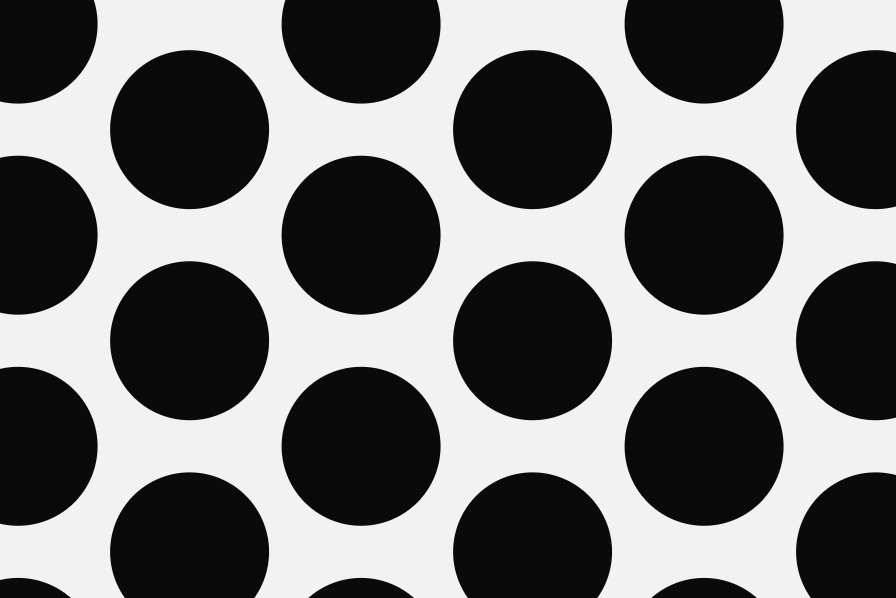
This pattern is drawn by a WebGL 1 fragment shader. Its source:

```glsl
precision highp float;
// Staggered black dots on a pale ground, like a perforated sheet.
// Two rectangular lattices, offset by half a cell, are joined by
// taking the smaller of their circle distances.

uniform vec2 u_resolution;

// Lengths are fractions of the canvas width, measured from its centre.
const vec2 CELL = vec2(0.3828, 0.2356);
const vec2 ANCHOR = vec2(-0.0970, 0.0712);
const float DOT_RADIUS = 0.0887;

const vec3 GROUND = vec3(0.949);
const vec3 INK = vec3(0.039);

// Signed distance to the nearest circle of a rectangular lattice.
float latticeDots(vec2 p, vec2 cell, float radius) {
  vec2 local = (fract(p / cell + 0.5) - 0.5) * cell;
  return length(local) - radius;
}

// Adds a second lattice centred between the dots of the first.
float staggeredDots(vec2 p, vec2 cell, float radius) {
  return min(latticeDots(p, cell, radius),
             latticeDots(p - 0.5 * cell, cell, radius));
}

// Coverage of a shape, with an edge about one pixel wide.
float coverage(float signedDistance, float pixel) {
  return clamp(0.5 - signedDistance / pixel, 0.0, 1.0);
}

void main() {
  float pixel = 1.0 / u_resolution.x;
  vec2 p = (gl_FragCoord.xy - 0.5 * u_resolution) * pixel;

  float dots = staggeredDots(p - ANCHOR, CELL, DOT_RADIUS);
  vec3 color = mix(GROUND, INK, coverage(dots, pixel));
  gl_FragColor = vec4(color, 1.0);
}
```
